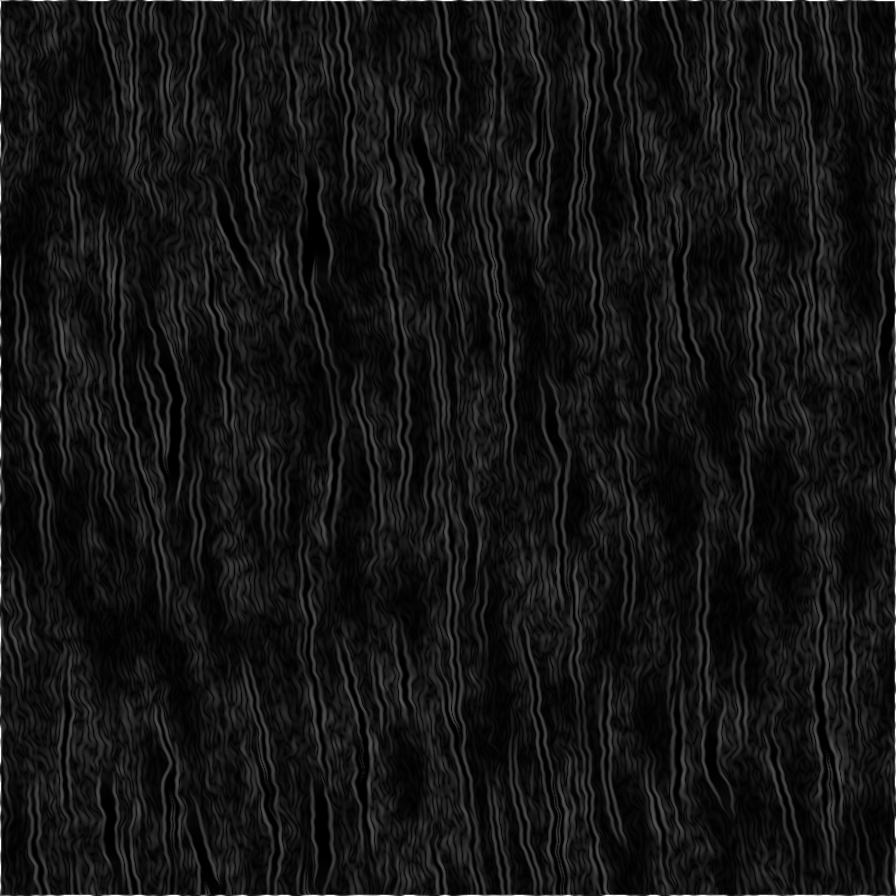
Reproduce this texture map procedurally as a WebGL 2 fragment shader.

```glsl
#version 300 es
precision highp float;

#define FIBRE_SCALE vec2(92.0, 27.0)
#define DETAIL_SCALE vec2(150.0, 68.0)
#define PATCH_SCALE vec2(25.0, 8.0)
#define LEAN 0.09
#define WOBBLE 0.007
#define JITTER 0.0028
#define FISSURE_DEPTH 0.36
#define EDGE_STEP 0.0015
#define GAIN 1.2
#define BRIGHTEST 0.38
#define FRAME_WIDTH 0.0014

uniform vec2 u_resolution;
out vec4 fragColor;

vec2 gradientAt(vec2 cell) {
  uvec2 q = uvec2(ivec2(cell)) * uvec2(1597u, 3571u);
  uint n = (q.x ^ (q.y << 9)) + q.y;
  n = (n ^ (n >> 15)) * 73244475u;
  n = (n ^ (n >> 15)) * 73244475u;
  n ^= n >> 16;
  float angle = float(n & 65535u) / 65536.0 * 6.28319;
  return vec2(cos(angle), sin(angle));
}

float gradientNoise(vec2 p) {
  vec2 cell = floor(p);
  vec2 f = p - cell;
  vec2 fade = f * f * f * (f * (f * 6.0 - 15.0) + 10.0);
  float a = dot(gradientAt(cell), f);
  float b = dot(gradientAt(cell + vec2(1, 0)), f - vec2(1, 0));
  float c = dot(gradientAt(cell + vec2(0, 1)), f - vec2(0, 1));
  float d = dot(gradientAt(cell + vec2(1, 1)), f - vec2(1, 1));
  return mix(mix(a, b, fade.x), mix(c, d, fade.x), fade.y);
}

// Leaning grain coordinates with coarse and fine wavering
vec2 grainSpace(vec2 p) {
  float sway = 0.03 * gradientNoise(p * 2.7 + 31.0);
  float wobble = WOBBLE * gradientNoise(p * vec2(18.0, 28.0) + 7.0);
  float jitter = JITTER * gradientNoise(p * vec2(50.0, 75.0) + 77.0);
  return vec2(p.x + LEAN * p.y + sway + wobble + jitter, p.y);
}

// One wandering fissure per column, tapering out along its length
float fissures(vec2 g, float columns, float halfWidth, float threshold, float seed) {
  float x = g.x * columns + seed;
  float column = floor(x);
  float key = column * 7.37 + seed;
  float centre = 0.5 + clamp(0.65 * gradientNoise(vec2(key, g.y * 4.0)), -0.27, 0.27);
  float presence = gradientNoise(vec2(key + 0.43, g.y * 4.5 + seed));
  float strength = smoothstep(threshold, threshold + 0.3, presence);
  float distanceAcross = abs(x - column - centre) / columns;
  float inner = halfWidth * mix(0.35, 1.0, strength);
  return strength * (1.0 - smoothstep(inner, inner + 0.0042, distanceAcross));
}

float barkHeight(vec2 p) {
  vec2 g = grainSpace(p);

  // Fine fibres gathered in rough strips between calm ones
  float roughness = smoothstep(-0.35, 0.45, gradientNoise(g * PATCH_SCALE + 50.0)
                  + 0.5 * gradientNoise(g * vec2(8.0, 4.0) + 150.0));
  float fibre = 0.36 * gradientNoise(g * FIBRE_SCALE)
              + 0.20 * gradientNoise(g * DETAIL_SCALE + 19.0);
  float height = fibre * mix(0.25, 1.5, roughness);

  // Two irregular sets of narrow fissures, then sparse broad cracks
  float narrow = max(fissures(g, 27.0, 0.0022, -0.08, 13.3),
                     fissures(g, 19.0, 0.0030, -0.05, 41.7));
  float broad = fissures(g, 10.0, 0.0065, 0.08, 87.1);
  return mix(height, -FISSURE_DEPTH, max(narrow, broad));
}

// Steepness of the bark, from central differences
float barkEdges(vec2 p) {
  vec2 s = vec2(EDGE_STEP, 0.0);
  vec2 slope = vec2(barkHeight(p + s.xy) - barkHeight(p - s.xy),
                    barkHeight(p + s.yx) - barkHeight(p - s.yx));
  return length(slope) * GAIN;
}

void main() {
  vec2 uv = gl_FragCoord.xy / u_resolution;

  // Dark relief with softly limited highlights
  float edge = barkEdges(uv);
  float grey = BRIGHTEST * (1.0 - exp(-edge / BRIGHTEST));

  // Thin, broken bright rim
  vec2 border = min(uv, 1.0 - uv);
  float rimDistance = min(border.x, border.y);
  float rim = 1.0 - smoothstep(0.5 * FRAME_WIDTH, 1.5 * FRAME_WIDTH, rimDistance);
  float rimTone = clamp(0.6 + 1.3 * gradientNoise(uv * 80.0 + 5.5), 0.1, 1.0);
  grey = mix(grey, rimTone, rim);

  fragColor = vec4(vec3(grey), 1.0);
}
```
